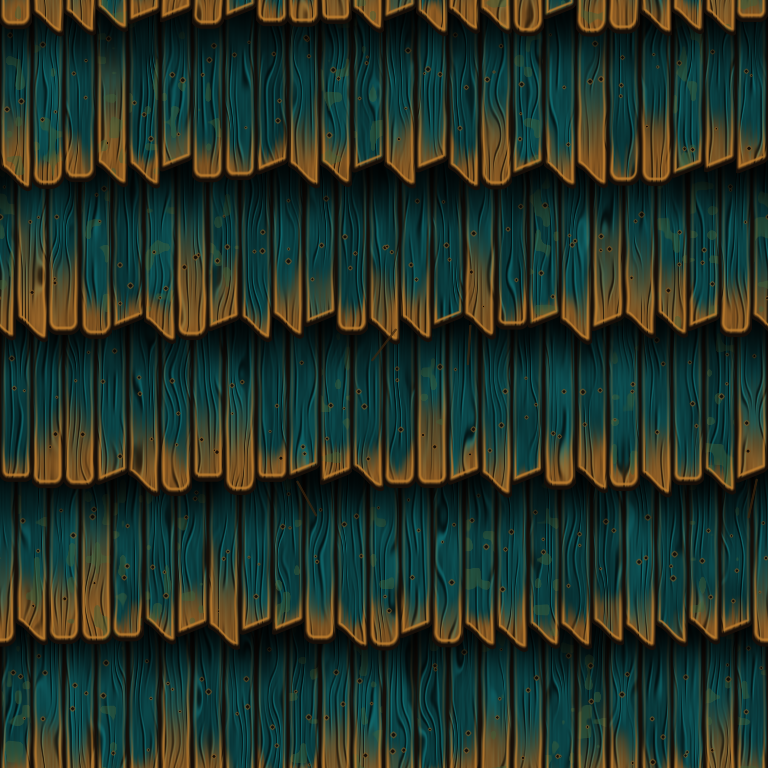
A Shadertoy shader for this texture:

```glsl
// Weathered wooden shingles: overlapping rows of narrow teal planks with rusty tips.
// Each plank is a distance field with one of three worn ends (round, slanted, hooked);
// grain, rust, moss and nail holes come from hashes and value noise per plank.

#define COLS 24.0                        // planks across
#define ROWS 5.0                         // rows up the canvas
#define BASE_Y -0.02                     // height of the lowest row of tips
#define OUTLINE 0.10                     // dark border, in plank widths
#define TEAL_DARK vec3(0.025, 0.17, 0.18)
#define TEAL vec3(0.045, 0.31, 0.32)
#define CYAN vec3(0.07, 0.47, 0.49)
#define RUST vec3(0.60, 0.37, 0.13)
#define RIM vec3(0.74, 0.49, 0.18)
#define MOSS vec3(0.25, 0.38, 0.22)
#define GAP_COLOR vec3(0.085, 0.055, 0.03)

const float ROW_H = COLS / ROWS;         // row height in plank widths

float hash(vec2 p) {
    vec3 q = fract(p.xyx * 0.1031);
    q += dot(q, q.yzx + 33.33);
    return fract((q.x + q.y) * q.z);
}

float noise(vec2 p) {
    vec2 i = floor(p), f = fract(p);
    f = f * f * (3.0 - 2.0 * f);
    return mix(mix(hash(i), hash(i + vec2(1, 0)), f.x),
               mix(hash(i + vec2(0, 1)), hash(i + vec2(1, 1)), f.x), f.y);
}

// Soft line of the given half width around zero
float stroke(float d, float width) {
    return 1.0 - smoothstep(0.0, width, abs(d));
}

// Inner distance to the plank border; u runs across, v up from the tips
float plankDistance(float u, float v, vec2 seed) {
    float kind = hash(seed + 1.7), vary = hash(seed + 5.3);
    float bottom, radius = 0.09;
    if (kind < 0.34) {                   // round end
        bottom = -0.05 - 0.5 * vary;
        radius = 0.2 + 0.16 * vary;
    } else if (kind < 0.69) {            // slanted cut
        bottom = -0.2 + 0.2 * vary + 0.4 * u;
    } else {                             // hooked point
        bottom = 0.32 - 0.25 * vary - 0.65 * smoothstep(0.0, 0.9, u);
    }
    float wobble = 0.05 * (noise(vec2(v * 1.3, 0.0) + seed) - 0.5);
    vec2 d = vec2(0.46 - abs(u - 0.5 + wobble), (v - bottom) * 0.85);
    return max(radius, min(d.x, d.y)) - length(max(radius - d, 0.0));
}

// Wavy grain: dark grooves with a lit cyan edge that fades in and out
vec3 addGrain(vec3 col, float u, float v, vec2 seed, float rust) {
    float w = u * 5.0 + 2.2 * noise(vec2(u * 2.5, v * 0.75) + seed);
    float f = fract(w);
    float strength = smoothstep(0.2, 0.75, noise(vec2(floor(w) * 7.0, v * 0.9) + seed));
    col *= 1.0 - 0.65 * strength * stroke(f - 0.4, 0.26);
    vec3 lit = mix(CYAN, RIM, rust * 0.8);
    return mix(col, lit, 0.6 * strength * stroke(f - 0.68, 0.2));
}

// Small nail holes with an ochre ring
vec3 addHoles(vec3 col, vec2 p, vec2 seed) {
    for (int i = 0; i < 3; i++) {
        vec2 s = seed + float(i) * 3.1;
        vec2 c = vec2(0.2 + 0.6 * hash(s), 0.5 + 3.8 * hash(s + 9.4));
        float r = mix(0.025, 0.085, hash(s + 4.6));
        vec2 o = abs(p - c);
        float d = mix(length(o), o.x + o.y, 0.4);
        col = mix(col, RIM * 0.65, 0.65 * stroke(d - r, 0.05));
        col = mix(col, GAP_COLOR, 1.0 - smoothstep(r * 0.4, r, d));
    }
    return col;
}

// Colour and coverage of one row of planks
vec4 plankRow(vec2 q, float row, float px) {
    row = mod(row, ROWS);
    float x = q.x + 0.5 * mod(row, 2.0), u = fract(x), v = q.y;
    vec2 seed = vec2(mod(floor(x), COLS) * 13.7, row * 29.3) + 11.0;
    float d = plankDistance(u, v, seed);

    // Painted wood
    float fine = noise(vec2(u * 20.0, v * 1.4) + seed);
    float broad = noise(vec2(u * 1.8, v * 0.8) + seed + 40.0);
    vec3 col = mix(TEAL_DARK, TEAL, 0.5 * fine + 0.5 * broad);
    col *= 0.85 + 0.3 * hash(seed + 2.2);

    // Rust climbs from the tip, further on some planks and along the edges
    float reach = mix(0.7, 4.2, pow(hash(seed + 7.9), 2.5));
    float climb = v + 1.1 * (broad - 0.5) + 0.5 * (fine - 0.5) - 0.5 * exp(-d * 14.0);
    float rust = 1.0 - smoothstep(-0.2, reach, climb);
    col = mix(col, RUST * (0.8 + 0.3 * fine), rust * 0.92);
    col = addGrain(col, u, v, seed, rust);

    // Moss patches and holes
    float patchy = noise(vec2(u * 3.5, v * 2.6) + seed + 70.0);
    float mossy = smoothstep(0.74, 0.79, patchy) * step(0.55, hash(seed + 6.1));
    col = mix(col, MOSS, 0.45 * mossy);
    col = addHoles(col, vec2(u, v), seed);

    // Glowing rim, dark border, then shade cast by the row above
    float rim = stroke(d - 0.085, 0.065) * mix(0.22, 0.85, 1.0 - smoothstep(0.1, reach + 0.6, v));
    col = mix(col, RIM, rim);
    col = mix(GAP_COLOR, col, smoothstep(-0.03, 0.07, d));
    col *= mix(0.1, 1.0, smoothstep(-0.2, 2.1, ROW_H - v + 0.3 * (broad - 0.5)));
    return vec4(col, smoothstep(-0.5 * px, 0.5 * px, d + OUTLINE));
}

void mainImage(out vec4 fragColor, in vec2 fragCoord) {
    vec2 q = fragCoord / iResolution.xy * COLS;
    float px = COLS / iResolution.y, y = q.y - BASE_Y * COLS;
    float row = floor((y + 0.9) / ROW_H), v = y - row * ROW_H;
    vec4 front = plankRow(vec2(q.x, v), row, px);
    vec4 back = plankRow(vec2(q.x, v + ROW_H), row - 1.0, px);
    vec3 col = mix(back.rgb, front.rgb, front.a);

    // Loose splinters below the tips
    for (int i = 0; i < 6; i++) {
        vec2 s = vec2(float(i) * 5.7, 3.0);
        vec2 c = vec2(hash(s) * COLS, floor(hash(s + 8.0) * ROWS) * ROW_H - 0.7);
        vec2 axis = normalize(vec2(hash(s + 2.0) - 0.5, 0.3)), o = vec2(q.x, y) - c;
        float d = length(o - axis * clamp(dot(o, axis), -0.6, 0.6));
        col = mix(col, RUST * 0.4, 0.7 * (1.0 - smoothstep(0.02, 0.02 + px, d)));
    }
    fragColor = vec4(col, 1.0);
}
```
